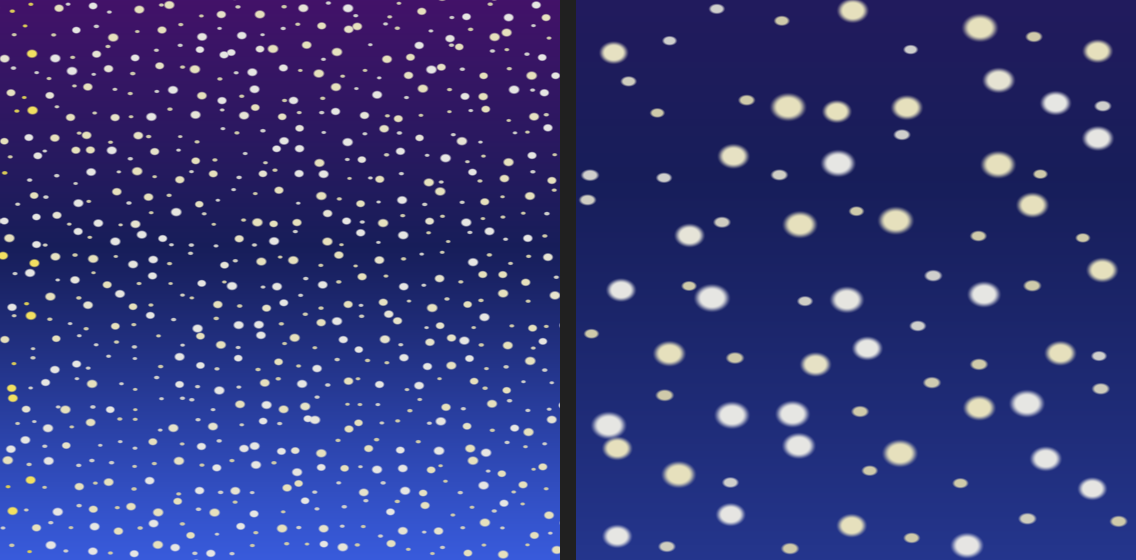
Left, the full canvas; right, a detail of the centre.
Reproduce this background procedurally as a WebGL 2 fragment shader.

```glsl
#version 300 es
precision highp float;
// Twilight sky: a violet to navy to blue gradient strewn with soft oval stars.
// Each cell of a jittered grid holds one star, large or small, cream or white;
// a narrow strip along the left side also holds yellow ones.

uniform vec2 u_resolution;
out vec4 fragColor;

vec3 hash32(vec2 p) {
    vec3 q = fract(p.xyx * vec3(0.1031, 0.1030, 0.0973));
    q += dot(q, q.yxz + 33.33);
    return fract((q.xxy + q.yzz) * q.zyx);
}

vec3 skyColor(float height) {
    vec3 blue = vec3(0.22, 0.355, 0.86);
    vec3 navy = vec3(0.09, 0.115, 0.35);
    vec3 violet = vec3(0.26, 0.07, 0.41);
    vec3 lower = mix(blue, navy, smoothstep(0.0, 1.0, height / 0.56) * 0.2 + min(height / 0.56, 1.0) * 0.8);
    return mix(lower, violet, clamp((height - 0.56) / 0.44, 0.0, 1.0));
}

vec3 starColor(vec2 center, bool large, vec3 rnd) {
    vec3 white = vec3(0.90, 0.90, 0.89);
    vec3 cream = vec3(0.90, 0.88, 0.74);
    vec3 color = mix(white, cream, smoothstep(0.3, 0.7, rnd.x));
    if (center.x < 0.075 && rnd.y < 0.4) color = vec3(0.95, 0.88, 0.38);
    return large ? color : color * 0.9;
}

void main() {
    vec2 uv = gl_FragCoord.xy / u_resolution;
    float pixel = 1.0 / min(u_resolution.x, u_resolution.y);
    vec3 color = skyColor(uv.y);

    // Stars from this cell and its neighbours
    const float cells = 27.0;
    vec2 home = floor(uv * cells);
    for (int j = -1; j <= 1; j++) {
        for (int i = -1; i <= 1; i++) {
            vec2 cell = home + vec2(i, j);
            vec3 place = hash32(cell + 17.0);
            vec3 look = hash32(cell + 91.0);
            vec2 center = (cell + 0.5 + (place.xy - 0.5) * 0.72) / cells;

            // Sizes alternate loosely, so large stars keep apart
            bool large = place.z < (mod(cell.x + cell.y, 2.0) < 0.5 ? 0.8 : 0.16);
            vec2 radius = large ? vec2(0.0082, 0.0064) : vec2(0.0043, 0.0028);
            radius *= mix(0.88, 1.1, look.z);

            // Soft oval, its edge never thinner than a pixel
            float dist = length((uv - center) / radius);
            float soft = max(0.3, 0.8 * pixel / radius.y);
            float cover = 1.0 - smoothstep(1.0 - soft, 1.0 + soft, dist);
            color = mix(color, starColor(center, large, look), cover);
        }
    }
    fragColor = vec4(color, 1.0);
}
```
